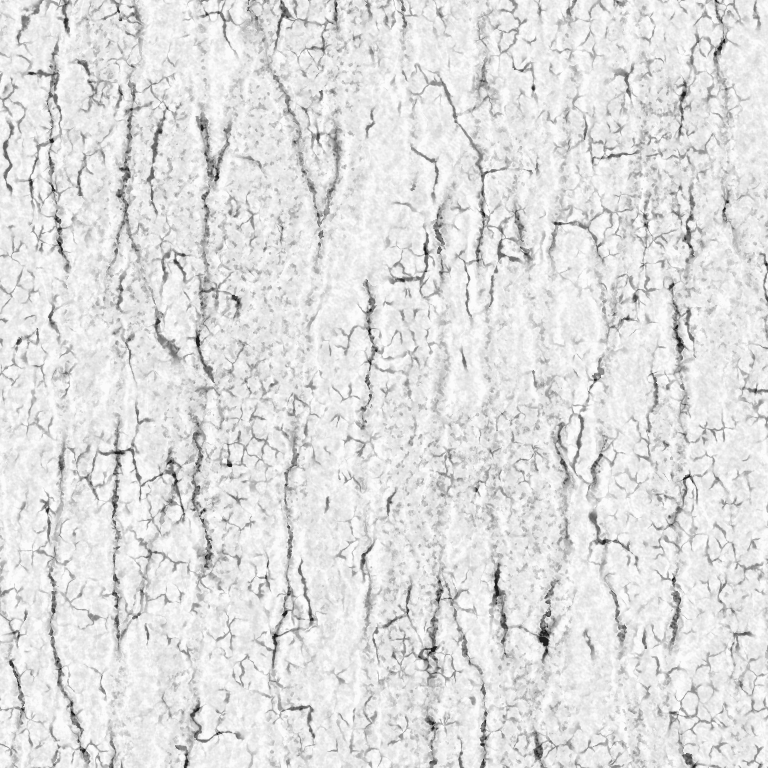
Write a Shadertoy shader that draws this texture map.

```glsl
// Pale weathered bark: upright fissures, cracked plates, bright rims and fine grain.

float hash(vec2 p) {
    return fract(sin(dot(p, vec2(127.1, 311.7))) * 43758.5453);
}

vec2 hash2(vec2 p) {
    return vec2(hash(p), hash(p + 57.3));
}

float noise(vec2 p) {
    vec2 i = floor(p), f = fract(p);
    f = f * f * (3.0 - 2.0 * f);
    return mix(mix(hash(i), hash(i + vec2(1, 0)), f.x),
               mix(hash(i + vec2(0, 1)), hash(i + vec2(1, 1)), f.x), f.y);
}

float fbm(vec2 p) {
    float sum = 0.0, amp = 0.533;
    for (int i = 0; i < 4; i++) {
        sum += amp * noise(p);
        p = mat2(1.6, 0.7, -0.7, 1.6) * p + 17.7;
        amp *= 0.5;
    }
    return sum;
}

vec2 warp(vec2 p) {
    return vec2(fbm(p), fbm(p + 31.4)) - 0.5;
}

// Stretched Voronoi borders: x = distance in canvas units, y = how upright the border is
vec2 cracks(vec2 p, vec2 scale) {
    vec2 cell = floor(p * scale), f = fract(p * scale);
    vec2 nearest = vec2(0), home = vec2(0);
    float best = 9.0;
    for (int y = -1; y <= 1; y++)
    for (int x = -1; x <= 1; x++) {
        vec2 o = vec2(x, y), r = o + hash2(cell + o) - f;
        if (dot(r, r) < best) { best = dot(r, r); nearest = r; home = o; }
    }
    vec2 result = vec2(9.0, 0.0);
    for (int y = -2; y <= 2; y++)
    for (int x = -2; x <= 2; x++) {
        vec2 o = home + vec2(x, y), r = o + hash2(cell + o) - f, n = r - nearest;
        if (dot(n, n) < 1e-4) continue;
        vec2 slope = n * scale;
        float d = dot(0.5 * (r + nearest), n) / length(slope);
        if (d < result.x) result = vec2(d, abs(slope.x) / length(slope));
    }
    return result;
}

void mainImage(out vec4 fragColor, in vec2 fragCoord) {
    vec2 p = fragCoord / iResolution.xy;
    vec2 turned = mat2(0.8, 0.6, -0.6, 0.8) * p;
    vec2 q = p + 0.04 * warp(p * vec2(9, 5)) + 0.022 * warp(turned * 40.0 + 5.0);
    float rough = fbm(turned * 170.0);
    float grain = noise(turned * 430.0 + 9.0);

    // Pale surface with grain, embossed relief and bright upright wrinkles
    float shade = 0.922 + 0.12 * (rough - 0.5) + 0.07 * (grain - 0.5);
    vec2 bumps = q * vec2(60, 38);
    shade += 0.15 * (fbm(bumps) - fbm(bumps + vec2(0.25, -0.14)));
    float wrinkle = abs(fbm(q * vec2(28, 10) + 9.0) - 0.5);
    shade += 0.035 * smoothstep(0.028, 0.0, wrinkle);

    // Faint grey columns with fine dark crumbs
    float column = smoothstep(0.42, 0.72, fbm(q * vec2(21, 5) + 3.0));
    shade -= 0.02 * column;
    float pits = smoothstep(0.52, 0.78, fbm(turned * vec2(190, 170) + 50.0));
    shade -= 0.27 * pits * (0.14 + 0.75 * column) * (0.4 + grain);

    // Hairline crazing broken into short pieces
    vec2 fine = cracks(p + 0.016 * warp(turned * 70.0), vec2(52, 40));
    float fineMask = smoothstep(0.36, 0.6, fbm(p * vec2(15, 10) + 60.0))
                   * smoothstep(0.35, 0.75, noise(turned * 75.0 + 11.0));
    shade += 0.015 * exp(-pow((fine.x - 0.0045) / 0.0015, 2.0));
    shade -= 0.34 * fineMask * smoothstep(0.0026, 0.0, fine.x + 0.004 * (rough - 0.5));

    // Plate cracks: mostly level or upright, ragged, with pale lips
    vec2 plate = cracks(q + 3.7, vec2(17, 10));
    float square = smoothstep(0.8, 0.97, max(plate.y, sqrt(1.0 - plate.y * plate.y)));
    float plateMask = square * smoothstep(0.47, 0.75, noise(turned * 24.0 + 80.0));
    float plateGap = max(0.0, plate.x + 0.006 * (rough - 0.5));
    shade += 0.03 * exp(-pow((plate.x - 0.007) / 0.0028, 2.0));
    shade -= 0.48 * plateMask * smoothstep(0.0032, 0.0002, plateGap);

    // Long upright fissures: crumbling shoulders, broken dark core, bright rims
    vec2 fissure = cracks(q + 8.1, vec2(11, 1.7));
    float upright = smoothstep(0.88, 0.99, fissure.y);
    float fissureMask = upright * smoothstep(0.42, 0.7, noise(p * vec2(13, 10) + 14.0));
    float gap = max(0.0, fissure.x + 0.012 * (rough - 0.5));
    float opening = 0.0015 + 0.004 * noise(p * vec2(50, 28) + 33.0);
    shade += 0.045 * upright * exp(-pow((fissure.x - 0.013) / 0.004, 2.0));
    shade -= 0.26 * upright * smoothstep(0.013, 0.0, fissure.x) * smoothstep(0.46, 0.75, rough);
    shade -= 0.52 * fissureMask * smoothstep(opening, 0.0, gap) * (0.5 + 0.8 * grain);

    fragColor = vec4(vec3(clamp(shade, 0.12, 0.985)), 1.0);
}
```
